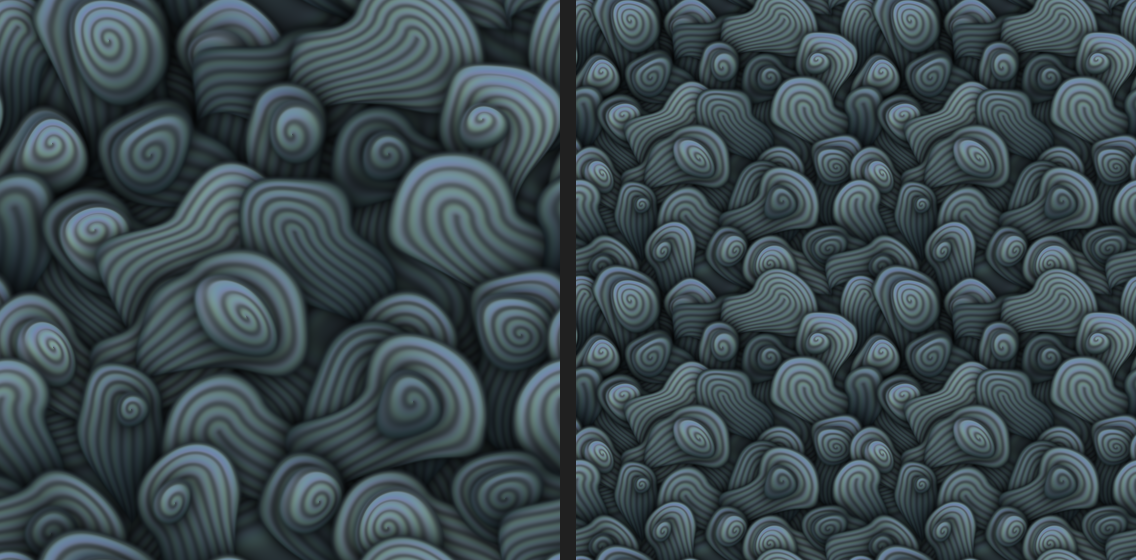
Left: one tile. Right: repeated 2 by 2.
Give the GLSL for this pattern, as a Shadertoy shader.

```glsl
// Overlapping curled locks: every grid cell holds a tilted, ridged arch whose
// strands sweep down in an S-bent tail; most carry a knob with a spiral eye.
// Rows are painted from top to bottom on a wrapped grid, so the canvas tiles.

const float TAU = 6.2831853;
const vec2 GRID = vec2(5.0, 6.0);       // cells per canvas, even row count
const vec3 DEEP = vec3(0.045, 0.088, 0.115);
const vec3 TEAL = vec3(0.45, 0.53, 0.54);
const vec3 BLUE = vec3(0.46, 0.545, 0.66);

vec4 hash4(vec2 id) {
    vec4 h = fract(id.xyxy * vec4(0.1031, 0.1130, 0.0973, 0.1099) + 0.37);
    h += dot(h, h.wzxy + 33.33);
    return fract((h.xxyz + h.yzzw) * h.zywx);
}

mat2 rotation(float angle) {
    float c = cos(angle), s = sin(angle);
    return mat2(c, s, -s, c);
}

// Gentle periodic bending of the whole plane
vec2 warp(vec2 p) {
    p += 0.012 * sin(TAU * (p.yx * vec2(2.0, 3.0) + vec2(0.1, 0.6)));
    return p + 0.006 * sin(TAU * (p.yx * vec2(5.0, 4.0) + p * vec2(2.0, 3.0)));
}

// Lays one ridged form over the colour behind it, with a soft contact shadow.
// dist: signed edge distance, ring: strand coordinate, up: facing the light
vec3 paintForm(vec3 behind, float dist, float ring, float up, float tone) {
    behind *= 1.0 - 0.55 * exp(-max(dist, 0.0) / 0.018);
    float cover = smoothstep(0.005, -0.005, dist);
    float strand = 0.5 - 0.5 * cos(TAU * ring);
    strand = strand * (1.6 - 0.6 * strand);
    float rim = mix(0.45, 1.0, smoothstep(0.004, -0.018, dist));
    float light = tone * mix(0.30, 1.0, smoothstep(-1.6, 0.7, up));
    float value = light * rim * mix(0.62, 1.06, strand);
    vec3 col = mix(DEEP, TEAL, value);
    float sheen = smoothstep(0.1, 0.9, up) * smoothstep(0.5, 0.95, value);
    col = mix(col, BLUE, sheen);
    col += 0.022 * value * cos(TAU * ring + vec3(0.0, 2.1, 4.2));
    return mix(behind, col, cover);
}

// Arch with a bundle of strands sweeping away from it
vec3 paintLock(vec3 behind, vec2 q, float height, float radius, float ridge,
               float sway, float tone) {
    float drop = max(-q.y, 0.0);
    float axis = sway * (1.0 - cos(17.0 * drop));
    float slope = 17.0 * sway * sin(17.0 * drop);
    float width = mix(radius, -0.08, smoothstep(0.04, 0.36, drop));
    float x = (q.x - axis) * inversesqrt(1.0 + 0.6 * slope * slope);
    float d = length(vec2(x, max(q.y, 0.0)));
    float ring = 2.0 * d / (radius + max(width, 0.0)) * floor(radius / ridge);
    float up = 0.75 * height / radius - 0.35 * clamp(x / radius, -1.0, 1.0);
    return paintForm(behind, d - width, ring, up, tone);
}

// Round knob with a spiral whose eye sits off centre
vec3 paintKnob(vec3 behind, vec2 q, float radius, float ridge, vec2 eye,
               float tone) {
    vec2 n = q / radius;
    vec2 s = n - eye * max(1.0 - dot(n, n), 0.0);
    float ring = length(s) * floor(radius / ridge + 0.5) + atan(s.y, s.x) / TAU;
    return paintForm(behind, length(q) - radius, ring, n.y - 0.25 * n.x, tone);
}

// One complete curl, mirrored, tilted and sized by its hashes
vec3 paintCurl(vec3 behind, vec2 q, vec4 h, vec4 k) {
    float side = h.z < 0.5 ? -1.0 : 1.0;
    float height = q.y;
    float radius = mix(0.072, 0.128, h.w);
    float ridge = mix(0.018, 0.025, fract(7.0 * k.y));
    vec2 tilted = rotation(1.5 * (fract(5.0 * h.w + k.x) - 0.5)) * q;
    tilted.x *= side;
    vec3 col = paintLock(behind, tilted, height, radius, ridge,
                         mix(0.03, 0.07, k.y), mix(0.62, 1.25, k.x));

    // A third of the curls stay open hooks without a knob
    if (k.z < 0.3) return col;
    float knob = radius * mix(0.32, 0.9, (k.z - 0.3) / 0.7);
    vec2 offset = vec2(0.35 * side, -0.2) * (radius - 0.6 * knob);
    vec2 eye = 0.4 * k.w * vec2(cos(TAU * h.x), sin(TAU * h.x));
    return paintKnob(col, q - offset, knob, ridge, eye, mix(0.65, 1.25, k.w));
}

// Dim flowing strands seen between the curls
vec3 paintBackdrop(vec2 p) {
    float flow = 36.0 * p.x + 2.5 * sin(TAU * (2.0 * p.y + p.x));
    flow += 1.5 * sin(TAU * (3.0 * p.y - 2.0 * p.x));
    return paintForm(DEEP, -1.0, flow, -0.5, 0.75);
}

void mainImage(out vec4 fragColor, in vec2 fragCoord) {
    vec2 p = warp(fragCoord / iResolution.xy);
    vec3 col = paintBackdrop(p);
    float homeRow = floor(p.y * GRID.y);

    // Higher rows first: each row overlaps the tails of the one above
    for (int j = 2; j >= -1; j--) {
        float row = homeRow + float(j);
        float shift = 0.5 * mod(row, 2.0);
        float homeColumn = floor(p.x * GRID.x - shift);
        for (int i = -2; i <= 2; i++) {
            vec2 cell = vec2(homeColumn + float(i), row);
            vec2 id = mod(cell, GRID);
            vec4 h = hash4(id + 3.0);
            vec4 k = hash4(id * 1.7 + 19.0);
            vec2 jitter = 0.5 + 0.6 * (h.xy - 0.5);
            vec2 center = (cell + jitter + vec2(shift, 0.0)) / GRID;
            col = paintCurl(col, p - center, h, k);
        }
    }
    fragColor = vec4(col, 1.0);
}
```
